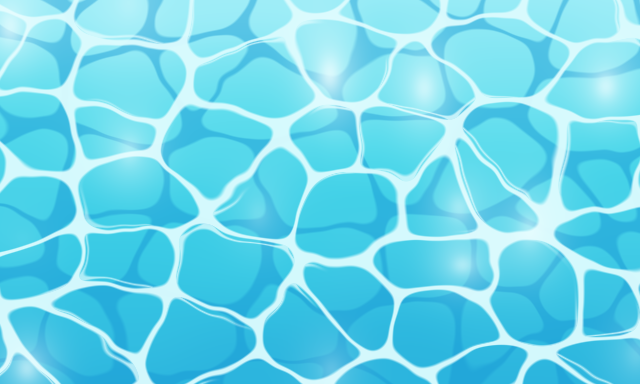
Write a WebGL 2 fragment shader that draws this texture.

```glsl
#version 300 es
precision highp float;

uniform vec2 u_resolution;
out vec4 fragColor;

// Water colours, from the floor of the canvas to the top
const vec3 DEEP = vec3(0.17, 0.71, 0.87);
const vec3 MIDDLE = vec3(0.23, 0.80, 0.90);
const vec3 SHALLOW = vec3(0.31, 0.85, 0.92);
const vec3 SURFACE = vec3(0.62, 0.93, 0.97);
const vec3 SHADOW = vec3(0.11, 0.62, 0.84);
const vec3 LIGHT = vec3(0.86, 0.985, 0.995);

// Net shape, in cells unless noted
const vec2 CELLS = vec2(4.2, 5.4);   // cells per canvas height
const float JITTER = 0.88;
const float LINE_WIDTH = 0.024;
const float STRAND_WIDTH = 0.011;
const float SHADOW_WIDTH = 0.026;
const float LINE_ROUNDING = 15.0;    // lower values fatten the junctions
const float SHADOW_ROUNDING = 11.0;
const float SOFTNESS = 0.009;
const float SHADOW_OPACITY = 0.62;

// Glints
const vec2 GLINT_GRID = vec2(5.0, 3.0);
const float GLINT_RADIUS = 0.085;    // canvas heights

vec2 hash2(vec2 p) {
    vec3 q = fract(p.xyx * vec3(0.1031, 0.1030, 0.0973));
    q += dot(q, q.yzx + 33.33);
    return fract((q.xx + q.yz) * q.zy);
}

// Two independent smooth noises in the range -1 to 1
vec2 noise2(vec2 p) {
    vec2 i = floor(p), f = p - i;
    vec2 u = f * f * f * (f * (f * 6.0 - 15.0) + 10.0);
    vec2 low = mix(hash2(i), hash2(i + vec2(1, 0)), u.x);
    vec2 high = mix(hash2(i + vec2(0, 1)), hash2(i + vec2(1, 1)), u.x);
    return mix(low, high, u.y) * 2.0 - 1.0;
}

vec2 ripple(vec2 p) {
    return p + 0.034 * noise2(p * 4.5 + 20.0) + 0.009 * noise2(p * 15.0 + 50.0);
}

vec2 cellSite(vec2 cell) {
    return 0.5 + JITTER * (hash2(cell + 40.0) - 0.5);
}

// Distance to the cell borders, blended so that junctions swell
float netDistance(vec2 p, float rounding) {
    vec2 base = floor(p), f = p - base;
    vec2 nearest = vec2(0.0), nearestCell = vec2(0.0);
    float best = 1e3;
    for (int y = -1; y <= 1; y++)
    for (int x = -1; x <= 1; x++) {
        vec2 cell = vec2(x, y);
        vec2 toSite = cell + cellSite(base + cell) - f;
        float d = dot(toSite, toSite);
        if (d < best) { best = d; nearest = toSite; nearestCell = cell; }
    }
    float sum = 0.0;
    for (int y = -2; y <= 2; y++)
    for (int x = -2; x <= 2; x++) {
        vec2 cell = nearestCell + vec2(x, y);
        if (x == 0 && y == 0) continue;
        vec2 toSite = cell + cellSite(base + cell) - f;
        float border = dot(0.5 * (nearest + toSite), normalize(toSite - nearest));
        sum += exp(-rounding * border);
    }
    return -log(sum) / rounding;
}

float stroke(float d, float width) {
    float edge = SOFTNESS + 0.6 * CELLS.y / u_resolution.y;
    return 1.0 - smoothstep(width - edge, width + edge, d);
}

vec3 waterColour(float height) {
    vec3 c = mix(DEEP, MIDDLE, smoothstep(0.0, 0.42, height));
    c = mix(c, SHALLOW, smoothstep(0.35, 0.7, height));
    return mix(c, SURFACE, smoothstep(0.6, 1.05, height));
}

float glints(vec2 p, float aspect) {
    float glow = 0.0;
    for (float y = 0.0; y < GLINT_GRID.y; y++)
    for (float x = 0.0; x < GLINT_GRID.x; x++) {
        vec2 cell = vec2(x, y);
        vec2 shape = hash2(cell + 91.0);
        vec2 centre = (cell + hash2(cell + 7.0)) / GLINT_GRID * vec2(aspect, 1.0);
        vec2 d = (p - centre) / (GLINT_RADIUS * vec2(1.0, 0.8 + 0.9 * shape.y));
        float r = dot(d, d);
        glow += shape.x * (0.5 * exp(-r) + 0.35 * exp(-9.0 * r));
    }
    return min(glow, 0.92);
}

void main() {
    vec2 p = gl_FragCoord.xy / u_resolution.y;
    vec2 patches = noise2(p * 3.0 + 70.0);

    // Water with broad uneven sheen
    vec3 colour = waterColour(p.y + 0.07 * patches.x);
    colour = mix(colour, SURFACE, 0.22 * smoothstep(0.0, 0.9, patches.y) * p.y);

    // Dark net on the floor
    vec2 floorPoint = ripple(p + vec2(3.37, 5.19)) * CELLS * 0.95;
    float shade = stroke(netDistance(floorPoint, SHADOW_ROUNDING), SHADOW_WIDTH + 0.012 * patches.x);
    colour = mix(colour, SHADOW, shade * SHADOW_OPACITY * mix(1.0, 0.8, p.y));

    // Bright net, with a thin strand that parts from it and rejoins
    vec2 bent = ripple(p);
    float line = stroke(netDistance(bent * CELLS, LINE_ROUNDING), LINE_WIDTH + 0.009 * patches.y);
    vec2 parted = bent + 0.022 * noise2(p * 3.5 + 130.0);
    float strand = stroke(netDistance(parted * CELLS, LINE_ROUNDING * 1.4), STRAND_WIDTH);
    strand *= 0.85 * smoothstep(-0.25, 0.15, patches.x);
    colour = mix(colour, LIGHT, 0.95 * max(line, strand));

    // Soft sparkles
    colour = mix(colour, vec3(0.94, 0.995, 1.0), glints(p, u_resolution.x / u_resolution.y));
    fragColor = vec4(colour, 1.0);
}
```
